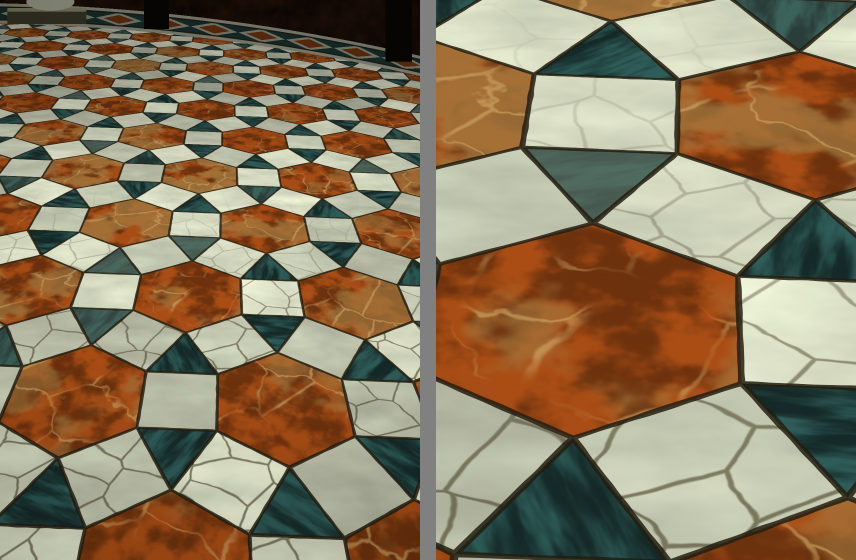
Left: the whole. Right: its middle third, enlarged.
Write a Shadertoy shader that draws this pattern.

```glsl
const float ROW = 0.8660254;      // row spacing when hexagon centres are 1 apart
const float SIDE = 0.3660254;     // edge shared by hexagons, squares, triangles
const float INRADIUS = 0.3169873; // hexagon centre to edge
const vec3 CREAM = vec3(0.84, 0.86, 0.76);
const vec3 RUST = vec3(0.57, 0.26, 0.07);
const vec3 SLATE = vec3(0.13, 0.26, 0.25);
const vec3 GROUT = vec3(0.13, 0.11, 0.06);

float hash(vec2 p) {
    vec3 h = fract(p.xyx * 0.1031);
    h += dot(h, h.yzx + 33.33);
    return fract((h.x + h.y) * h.z);
}

float noise(vec2 p) {
    vec2 i = floor(p), f = fract(p);
    f = f * f * (3.0 - 2.0 * f);
    return mix(mix(hash(i), hash(i + vec2(1, 0)), f.x),
               mix(hash(i + vec2(0, 1)), hash(i + vec2(1, 1)), f.x), f.y);
}

float fbm(vec2 p) {
    float sum = 0.0, amp = 0.53;
    for (int i = 0; i < 4; i++) {
        sum += amp * noise(p);
        p = mat2(1.6, 1.2, -1.2, 1.6) * p + 7.3;
        amp *= 0.5;
    }
    return sum;
}

// Distance to the nearest border between Voronoi cells
float crackDistance(vec2 p) {
    vec2 cell = floor(p), nearest = vec2(9.0);
    for (int k = 0; k < 9; k++) {
        vec2 c = cell + vec2(k % 3 - 1, k / 3 - 1);
        vec2 v = c + vec2(hash(c), hash(c + 57.0)) - p;
        if (dot(v, v) < dot(nearest, nearest)) nearest = v;
    }
    float edge = 1.0;
    for (int k = 0; k < 25; k++) {
        vec2 c = cell + vec2(k % 5 - 2, k / 5 - 2);
        vec2 v = c + vec2(hash(c), hash(c + 57.0)) - p, gap = v - nearest;
        if (dot(gap, gap) > 1e-5) edge = min(edge, dot(0.5 * (v + nearest), normalize(gap)));
    }
    return edge;
}

vec3 redMarble(vec2 g, float id) {
    vec2 p = g + id * 40.0;
    float mottle = fbm(p * 11.0), cloud = fbm(p * 4.0 + 9.0);
    vec3 col = mix(RUST * 0.72, RUST * 1.12, smoothstep(0.3, 0.65, mottle));
    float pale = smoothstep(0.5, 0.66, cloud + 0.3 * (id - 0.5) + 0.15 * (mottle - 0.5));
    col = mix(col, vec3(0.62, 0.47, 0.25), pale * (0.3 + 0.5 * id));
    float vein = crackDistance(p * 3.2 + 0.7 * cloud + 0.25 * mottle);
    return mix(col, vec3(0.78, 0.62, 0.38), 0.65 * (1.0 - smoothstep(0.005, 0.04, vein)) * smoothstep(0.35, 0.6, cloud));
}

vec3 whiteMarble(vec2 g, float id, float wear) {
    vec2 p = g + id * 30.0;
    float cloud = fbm(p * vec2(5.0, 9.0));
    vec3 col = CREAM * (0.82 + 0.2 * id) * (0.88 + 0.22 * cloud);
    float crack = crackDistance(p * 4.5 + 0.2 * cloud);
    float cracked = wear * step(0.3, fract(id * 7.0));
    return mix(col, vec3(0.33, 0.31, 0.21), 0.7 * cracked * (1.0 - smoothstep(0.008, 0.035, crack)));
}

vec3 slateMarble(vec2 g, float id) {
    float a = 6.2832 * id;
    vec2 p = mat2(cos(a), sin(a), -sin(a), cos(a)) * g;
    float streak = fbm(p * vec2(6.0, 28.0) + id * 20.0);
    vec3 col = mix(SLATE * 0.6, SLATE * 1.35, smoothstep(0.25, 0.75, streak));
    return mix(col, vec3(0.37, 0.43, 0.38), 0.65 * smoothstep(0.62, 0.95, id));
}

// Hexagons ringed by squares and triangles
vec3 tiling(vec2 g, float footprint, float wear) {
    vec2 lattice = vec2(1.0, 2.0 * ROW);
    vec2 a = lattice * floor(g / lattice + 0.5);
    vec2 b = lattice * (floor(g / lattice) + 0.5);
    vec2 centre = distance(g, a) < distance(g, b) ? a : b, d = g - centre;
    float turn = floor(atan(d.y, d.x) / 1.0471976 + 0.5) * 1.0471976;
    vec2 axis = vec2(cos(turn), sin(turn)), across = vec2(-axis.y, axis.x);
    float along = dot(d, axis), t = dot(d, across), beyond = along - INRADIUS;
    float inset = 0.5 * SIDE - abs(t);
    bool hexagon = beyond < 0.0, square = inset > 0.0;
    vec2 tile = hexagon ? centre : centre + 0.5 * axis;
    if (!hexagon && !square) tile += across * sign(t) * 0.2886751;
    float id = hash(floor(tile * 12.0 + 0.5) + 100.0);
    vec3 col = hexagon ? redMarble(g, id) : square ? whiteMarble(g, id, wear) : slateMarble(g, id);
    float joint = hexagon ? -beyond : square ? min(beyond, inset) : -inset;
    float width = 0.0045 + 0.003 * noise(g * 25.0);
    return mix(col, GROUT, 0.85 * (1.0 - smoothstep(width, width + footprint, joint)));
}

// v runs from 0 to 1 across the band
vec3 borderBand(float x, float v) {
    float diamond = abs(fract(x / 0.085) - 0.5) * 2.0 + abs(v - 0.5) * 3.0;
    vec3 inlay = diamond < 0.65 ? RUST * 0.75 : diamond < 0.98 ? CREAM * 0.65 : SLATE * 0.75;
    vec3 col = abs(v - 0.5) < 0.31 ? inlay : CREAM * 0.68;
    return mix(col, GROUT, smoothstep(0.045, 0.015, abs(abs(v - 0.5) - 0.32)));
}

float box(vec2 p, vec2 lo, vec2 hi) {
    vec2 inside = step(lo, p) * step(p, hi);
    return inside.x * inside.y;
}

// q.y runs downwards from the top edge
vec3 scene(vec2 q, float pixel) {
    float x = q.x - 0.405;
    float scale = (q.y - 0.04 * x + 0.2044) / 2.5;
    vec2 ground = vec2(x / scale + 0.729, (1.0 / scale - 2.714) / 0.703 * ROW);
    float v = (0.042 + 0.02 * q.x + 0.14 * q.x * q.x - q.y) / 0.036;
    vec3 col;
    if (v < 0.0) col = tiling(ground, pixel / scale, smoothstep(0.2, 0.34, scale));
    else if (v < 1.0) col = borderBand(q.x, v);
    else col = vec3(0.13, 0.065, 0.03) * (0.3 + fbm(q * 45.0));
    // Plinth and dark posts
    col = mix(col, vec3(0.24, 0.23, 0.17), box(q, vec2(0.013, 0.014), vec2(0.154, 0.043)));
    col = mix(col, vec3(0.55, 0.54, 0.43), box(q, vec2(0.013, 0.014), vec2(0.154, 0.021)));
    col = mix(col, CREAM * 0.8, step(length((q - vec2(0.09, 0.003)) / vec2(0.043, 0.016)), 1.0));
    col = mix(col, vec3(0.035, 0.025, 0.02), max(box(q, vec2(0.257, -1), vec2(0.302, 0.052)), box(q, vec2(0.688, -1), vec2(0.736, 0.11))));
    // Light falls off to the far wall and lower corners
    float light = mix(0.76, 1.04, smoothstep(0.02, 0.36, q.y)) - 0.12 * smoothstep(0.6, 1.0, q.y);
    return col * (light - 0.35 * x * x);
}

void mainImage(out vec4 fragColor, in vec2 fragCoord) {
    vec3 sum = vec3(0.0);
    for (int k = 0; k < 9; k++) {
        vec2 p = (fragCoord + vec2(k % 3 - 1, k / 3 - 1) / 3.0) / iResolution.y;
        sum += scene(vec2(p.x, 1.0 - p.y), 0.6 / iResolution.y);
    }
    fragColor = vec4(clamp(sum / 9.0, 0.0, 1.0), 1.0);
}
```
